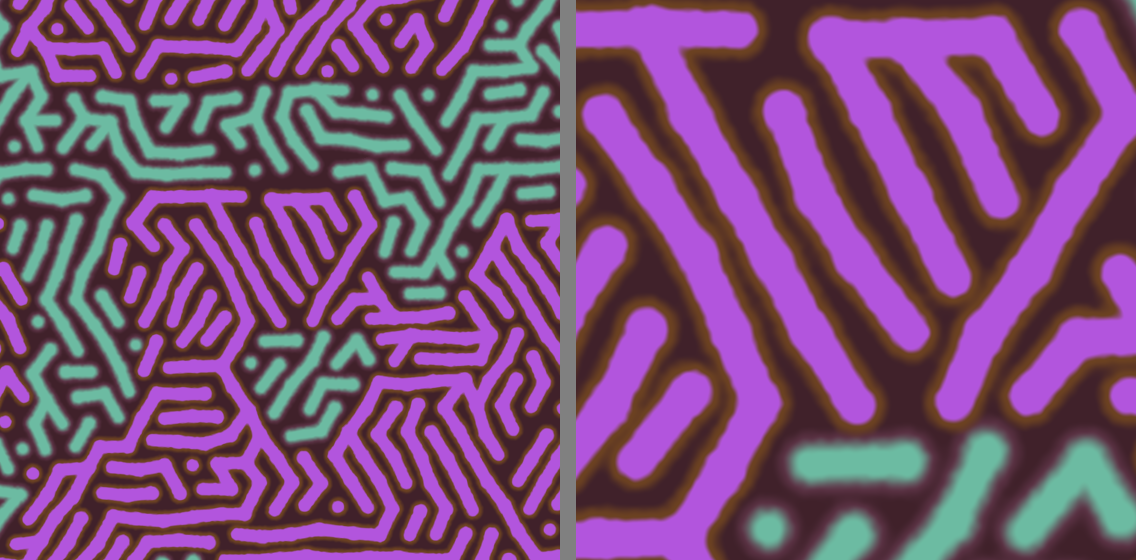
Left, the full canvas; right, a detail of the centre.
This pattern is drawn by a WebGL 1 fragment shader. Its source:

```glsl
precision highp float;

uniform vec2 u_resolution;

const float SPACING = 0.050;        // distance between lattice nodes
const float WARP_SIZE = 0.24;       // scale of the lattice distortion
const float WARP_AMOUNT = 0.040;
const float JITTER = 0.22;          // node scatter, in spacings
const float HEADING_SIZE = 3.6;     // patch size of line directions, in spacings
const float HEADING_SPREAD = 4.2;
const float SPECIES_SIZE = 4.2;     // patch size of line colours, in spacings
const float TEAL_SHARE = 0.47;
const float TURN_CHANCE = 0.10;
const float BREAK_CHANCE = 0.04;
const float MERGE_CHANCE = 0.15;
const float JOINT_SOFTNESS = 0.006;
const float EDGE_GRAIN = 0.0014;

const vec3 GROUND = vec3(0.25, 0.13, 0.165);
const vec3 VIOLET = vec3(0.70, 0.335, 0.865);
const vec3 VIOLET_HALO = vec3(0.42, 0.255, 0.13);
const vec3 TEAL = vec3(0.425, 0.735, 0.635);
const vec3 TEAL_HALO = vec3(0.37, 0.205, 0.28);

float hash(vec2 p) {
  vec3 q = fract(p.xyx * 0.1031);
  q += dot(q, q.yzx + 33.33);
  return fract((q.x + q.y) * q.z);
}

float noise(vec2 p) {
  vec2 i = floor(p), f = fract(p);
  f = f * f * (3.0 - 2.0 * f);
  return mix(mix(hash(i), hash(i + vec2(1, 0)), f.x),
             mix(hash(i + vec2(0, 1)), hash(i + vec2(1, 1)), f.x), f.y);
}

vec2 warp(vec2 p) {
  vec2 q = p / WARP_SIZE;
  return WARP_AMOUNT * (vec2(noise(q + 17.3), noise(q + 61.7)) - 0.5);
}

// Triangular lattice: node indices to plane, in spacings
vec2 toPlane(vec2 node) {
  return vec2(node.x + 0.5 * node.y, 0.8660254 * node.y);
}

vec2 nodePosition(vec2 node) {
  vec2 p = toPlane(node) * SPACING;
  vec2 scatter = vec2(hash(node + 83.0), hash(node + 139.0)) - 0.5;
  return p + warp(p) + JITTER * SPACING * scatter;
}

bool isTeal(vec2 node) {
  return noise(toPlane(node) / SPECIES_SIZE + 31.4) < TEAL_SHARE;
}

// Direction index in sixths of a turn, mostly steep
float heading(vec2 node) {
  float n = noise(toPlane(node) / HEADING_SIZE + 75.2) - 0.5;
  float k = clamp(floor(n * HEADING_SPREAD + 2.0), 0.0, 3.0);
  float h = hash(node + 211.0);
  if (h < TURN_CHANCE) k += h < 0.5 * TURN_CHANCE ? 1.0 : -1.0;
  return mod(k, 6.0);
}

vec2 stepAlong(float k) {
  float axis = mod(k, 3.0);
  vec2 v = axis < 0.5 ? vec2(1, 0) : axis < 1.5 ? vec2(0, 1) : vec2(-1, 1);
  return k < 2.5 ? v : -v;
}

// Node that this one links to, or itself where the line stops
vec2 linkedNode(vec2 node, bool teal) {
  float k = heading(node), h = hash(node + 307.0);
  vec2 next = node + stepAlong(k);
  if (h < BREAK_CHANCE) return node;
  if (isTeal(next) != teal) {
    // Turn along the border of the colour patch
    next = node + stepAlong(mod(k + (h < 0.5 ? 1.0 : 5.0), 6.0));
    return isTeal(next) == teal ? next : node;
  }
  // Give way to a line that already runs straight through the next node
  float nextK = heading(next);
  bool straight = abs(nextK - k) < 0.5;
  bool taken = abs(heading(next - stepAlong(nextK)) - nextK) < 0.5;
  return straight || !taken || h > 1.0 - MERGE_CHANCE ? next : node;
}

float segmentDistance(vec2 p, vec2 a, vec2 b) {
  vec2 ab = b - a;
  float t = clamp(dot(p - a, ab) / max(dot(ab, ab), 1e-6), 0.0, 1.0);
  return length(p - a - ab * t);
}

float smoothMin(float a, float b) {
  float h = max(JOINT_SOFTNESS - abs(a - b), 0.0) / JOINT_SOFTNESS;
  return min(a, b) - 0.25 * h * h * JOINT_SOFTNESS;
}

void main() {
  vec2 p = gl_FragCoord.xy / u_resolution.y;
  vec2 q = (p - warp(p)) / SPACING;
  float row = q.y / 0.8660254;
  vec2 base = floor(vec2(q.x - 0.5 * row, row) + 0.5);

  // Distance to the nearest line of each colour
  float violetD = 1.0, tealD = 1.0;
  for (int j = -2; j <= 2; j++) {
    for (int i = -2; i <= 2; i++) {
      vec2 node = base + vec2(i, j);
      vec2 a = nodePosition(node);
      if (distance(a, p) > 1.7 * SPACING) continue;
      bool teal = isTeal(node);
      float d = segmentDistance(p, a, nodePosition(linkedNode(node, teal)));
      if (teal) tealD = smoothMin(tealD, d);
      else violetD = smoothMin(violetD, d);
    }
  }
  float grain = EDGE_GRAIN * (noise(p * 190.0) - 0.5);
  violetD += grain;
  tealD += grain;

  // Halos first, then crisp violet and soft teal cores
  vec3 col = GROUND;
  col = mix(col, TEAL_HALO, 1.0 - smoothstep(0.013, 0.023, tealD));
  col = mix(col, VIOLET_HALO, 1.0 - smoothstep(0.013, 0.021, violetD));
  col = mix(col, TEAL, 1.0 - smoothstep(0.0055, 0.0165, tealD));
  col = mix(col, VIOLET, 1.0 - smoothstep(0.0090, 0.0130, violetD));
  gl_FragColor = vec4(col, 1.0);
}
```
